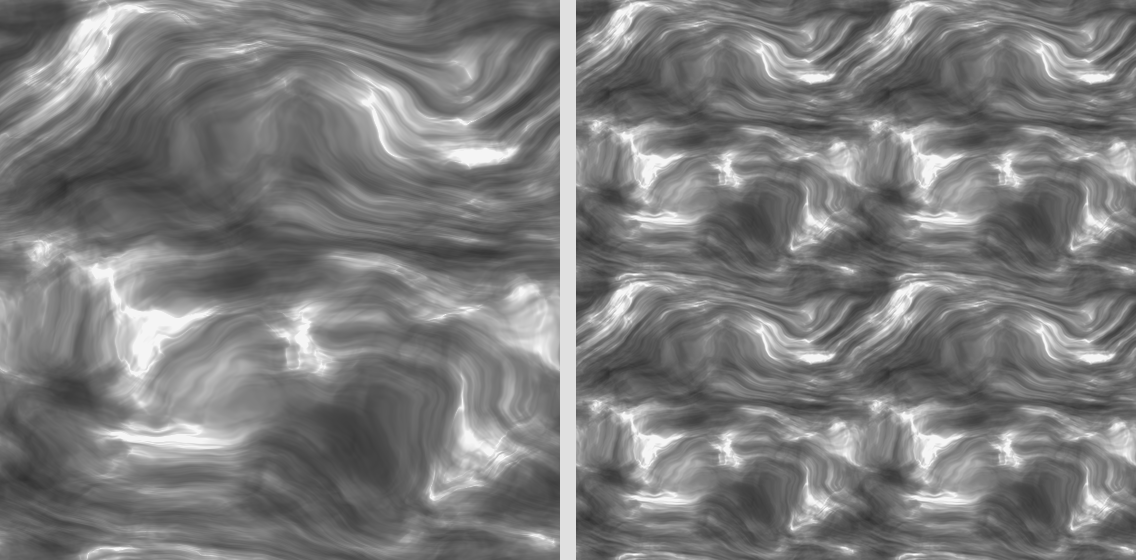
Left, the tile; right, the same tile 2 across and 2 down.
A three.js fragment shader for this texture:

```glsl
// Grey, wind-drawn cirrus clouds that tile in both directions.
// Wrapping gradient noise is bent by a slow flow, then layered as broad banks,
// stretched strands, soft puffs and thin bright curls, and toned exponentially.

#define MID_GREY 0.44      // median brightness
#define CONTRAST 0.86      // spread of the tones
#define BEND 0.13          // how far the wind bends the layers
#define CHURN 0.06         // small turbulence inside puffs and curls
#define BANK_AMOUNT 0.72
#define STRAND_AMOUNT 0.85
#define PUFF_AMOUNT 0.38
#define CURL_AMOUNT 0.50
#define TAU 6.2831853

varying vec2 vUv;

// Random vector in -1..1 for a lattice cell
vec2 hashVector(vec2 cell, float seed) {
  vec3 q = fract(vec3(cell.xyx + seed * 17.0) * vec3(0.1031, 0.1030, 0.0973));
  q += dot(q, q.yzx + 33.33);
  return fract((q.xx + q.yz) * q.zy) * 2.0 - 1.0;
}

float cornerSlope(vec2 cell, vec2 local, vec2 corner, vec2 period, float seed) {
  return dot(hashVector(mod(cell + corner, period), seed), local - corner);
}

// Gradient noise with a whole number of cells per tile
float wrapNoise(vec2 uv, vec2 period, float seed) {
  vec2 p = uv * period;
  vec2 cell = floor(p);
  vec2 f = p - cell;
  vec2 blend = f * f * f * (f * (f * 6.0 - 15.0) + 10.0);
  float low = mix(cornerSlope(cell, f, vec2(0.0, 0.0), period, seed),
                  cornerSlope(cell, f, vec2(1.0, 0.0), period, seed), blend.x);
  float high = mix(cornerSlope(cell, f, vec2(0.0, 1.0), period, seed),
                   cornerSlope(cell, f, vec2(1.0, 1.0), period, seed), blend.x);
  return 1.5 * mix(low, high, blend.y);
}

// Octaves of wrapping noise, each shifted so the lattices do not line up
float fbm(vec2 uv, vec2 period, float gain, float seed) {
  float sum = 0.0;
  float amplitude = 1.0;
  for (int i = 0; i < 5; i++) {
    sum += amplitude * wrapNoise(uv, period, seed);
    uv += vec2(0.37, 0.71);
    period *= 2.0;
    amplitude *= gain;
    seed += 1.0;
  }
  return sum;
}

vec2 fbmVector(vec2 uv, vec2 period, float gain, float seed) {
  return vec2(fbm(uv, period, gain, seed), fbm(uv, period, gain, seed + 7.0));
}

// Fibres run level, rise in the upper half and fall in the lower half
float windStrands(vec2 uv, vec2 flow) {
  float lean = 0.3 * cos(TAU * (uv.y - 0.72))
             + wrapNoise(uv, vec2(2.0, 2.0), 20.0);
  float level = fbm(flow, vec2(2.0, 14.0), 0.58, 21.0);
  // Whole-number shears keep the slanted fibres seamless
  float slope = lean > 0.0 ? -1.0 : 1.0;
  vec2 slanted = vec2(flow.x, 2.0 * flow.y + slope * flow.x);
  float leaning = fbm(slanted, vec2(2.0, 7.0), 0.58, 31.0);
  return mix(level, leaning, smoothstep(0.04, 0.26, abs(lean)));
}

void main() {
  vec2 uv = vUv;

  // Wind field and finer turbulence
  vec2 flow = uv + BEND * fbmVector(uv, vec2(2.0, 3.0), 0.34, 1.0);
  vec2 churned = flow + CHURN * fbmVector(flow, vec2(5.0, 7.0), 0.5, 41.0);

  // Cloud layers
  float bank = fbm(flow, vec2(2.0, 4.0), 0.5, 11.0);
  float strands = windStrands(uv, flow);
  float puffs = fbm(churned, vec2(4.0, 6.0), 0.56, 61.0);
  float fold = fbm(churned, vec2(4.0, 9.0), 0.5, 71.0);

  // Fibrous areas alternate with fluffy ones
  float fibrous = smoothstep(-0.3, 0.3, wrapNoise(uv, vec2(2.0, 3.0), 81.0));
  float density = BANK_AMOUNT * bank
                + STRAND_AMOUNT * mix(0.4, 0.9, fibrous) * strands
                + PUFF_AMOUNT * mix(1.4, 0.7, fibrous) * puffs;

  // Thin bright curls where the cloud is dense
  float dense = smoothstep(0.02, 0.6, density);
  density += CURL_AMOUNT * dense * exp(-7.0 * abs(fold));

  float grey = MID_GREY * exp(CONTRAST * density);
  gl_FragColor = vec4(vec3(min(grey, 0.96)), 1.0);
}
```
